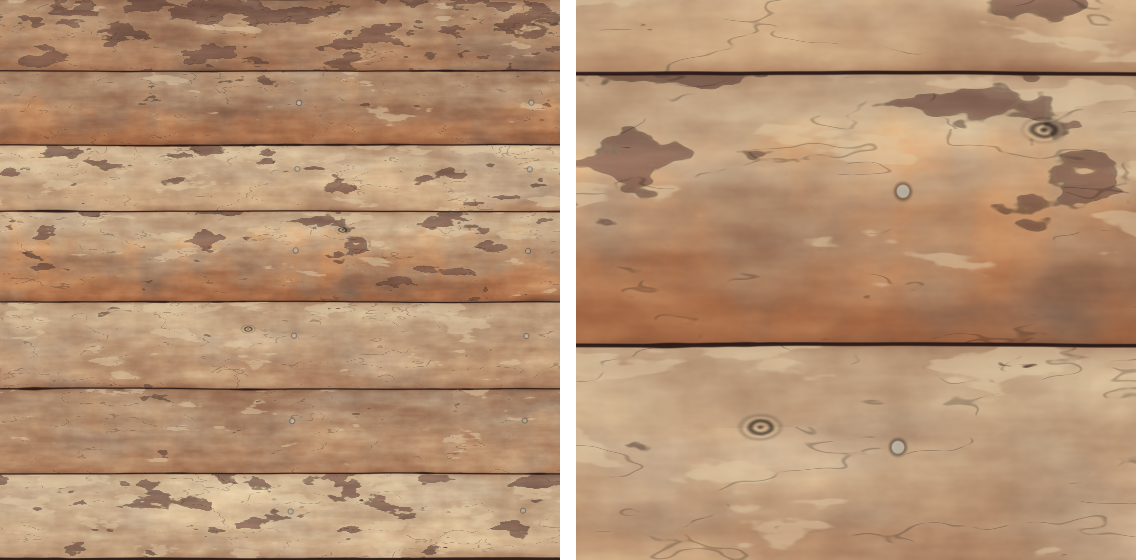
Left: the whole. Right: its middle third, enlarged.
A Shadertoy shader for this texture:

```glsl
// Seven weathered horizontal boards with peeling bark, rust stains, nails and knots.
// Layers of stretched gradient noise, periodic in x, set a tone that a colour ramp
// turns into wood; each board has its own lightness, shading, rust and bark cover.

#define UMBER vec3(0.20, 0.12, 0.11)
#define TAN vec3(0.60, 0.44, 0.335)
#define CREAM vec3(0.87, 0.78, 0.64)
#define BARK vec3(0.41, 0.28, 0.245)
#define NAIL_COLOR vec3(0.76, 0.73, 0.67)
#define GRAIN 0.085
#define CLOUDS 0.17
#define SEAM_WIDTH 0.0011
#define SEAM_WOBBLE 0.0022
#define NAIL_RADIUS 0.0038

// Board edges, measured from the top of the canvas.
const float EDGES[8] = float[8](-0.002, 0.127, 0.259, 0.378, 0.539, 0.694, 0.846, 0.997);

// Per board: lightness, top-to-bottom shading, rust, bark threshold.
const vec4 BOARDS[7] = vec4[7](
    vec4(0.67, 0.02, 0.35, 0.16), vec4(0.66, 0.16, 0.75, 0.62),
    vec4(0.85, 0.04, 0.25, 0.40), vec4(0.73, 0.30, 0.85, 0.40),
    vec4(0.77, 0.13, 0.25, 0.66), vec4(0.70, -0.03, 0.35, 0.68),
    vec4(0.88, 0.06, 0.15, 0.33));

vec2 gradientAt(vec2 cell) {
    vec3 q = fract(cell.xyx * vec3(0.1031, 0.1030, 0.0973));
    q += dot(q, q.yzx + 33.33);
    float angle = 6.2832 * fract((q.x + q.y) * q.z);
    return vec2(cos(angle), sin(angle));
}

// Gradient noise that wraps in x after a whole number of cells.
float noise(vec2 p, float period) {
    vec2 i = floor(p), f = p - i;
    vec2 u = f * f * f * (f * (f * 6.0 - 15.0) + 10.0);
    float x0 = mod(i.x, period), x1 = mod(i.x + 1.0, period);
    float a = dot(gradientAt(vec2(x0, i.y)), f);
    float b = dot(gradientAt(vec2(x1, i.y)), f - vec2(1, 0));
    float c = dot(gradientAt(vec2(x0, i.y + 1.0)), f - vec2(0, 1));
    float d = dot(gradientAt(vec2(x1, i.y + 1.0)), f - vec2(1, 1));
    return mix(mix(a, b, u.x), mix(c, d, u.x), u.y);
}

float fbm(vec2 p, vec2 freq, float seed) {
    float sum = 0.0, amp = 1.0;
    for (int i = 0; i < 4; i++) {
        sum += amp * noise(p * freq + vec2(0, seed), freq.x);
        freq *= 2.0;
        amp *= 0.55;
        seed += 17.3;
    }
    return sum;
}

vec3 woodRamp(float tone) {
    vec3 low = mix(UMBER, TAN, clamp(tone / 0.55, 0.0, 1.0));
    return mix(low, CREAM, clamp((tone - 0.55) / 0.45, 0.0, 1.15));
}

void mainImage(out vec4 fragColor, in vec2 fragCoord) {
    vec2 p = fragCoord / iResolution.xy;
    p.y = 1.0 - p.y;
    float soft = max(0.8 / iResolution.y, 0.0006);

    // Find the board, with slightly wavy edges
    float y = p.y + SEAM_WOBBLE * fbm(p, vec2(3, 9), 5.0);
    int row = 0;
    for (int i = 1; i < 7; i++) if (y > EDGES[i]) row = i;
    float r = float(row), seed = 41.0 * r;
    float top = y - EDGES[row], bottom = EDGES[row + 1] - y;
    float h = top / (top + bottom);
    vec4 board = BOARDS[row];

    // Knots bend the grain around them on two neighbouring boards
    float step4 = 4.0 - r;
    vec2 toKnot = vec2(p.x - 0.443 - 0.169 * step4, (h - 0.32 + 0.11 * step4) * (top + bottom));
    float knotDist = length(toKnot * vec2(0.75, 1.25));
    float hasKnot = step(3.0, r) * step(r, 4.0);
    vec2 g = p;
    g.y += hasKnot * 0.012 * sign(toKnot.y) * exp(-knotDist / 0.018);

    // Wood tone from broad clouds, streaks and fine mottling
    float clouds = fbm(g, vec2(4, 13), seed + 3.0);
    float streaks = fbm(g, vec2(5, 38), seed + 11.0);
    float mottle = fbm(p, vec2(26, 44), seed + 23.0);
    float stains = fbm(p, vec2(22, 5), 31.0);
    float tone = board.x + board.y * (0.5 - h) + CLOUDS * clouds
               + GRAIN * (1.3 * streaks + mottle) + 0.04 * stains;
    tone -= 0.17 * exp(-max(top, 0.0) / 0.006) + 0.16 * exp(-max(bottom, 0.0) / 0.008);
    vec3 color = woodRamp(tone);

    // Rust towards the lower side, grey weathering elsewhere
    float rust = board.z * smoothstep(0.2, 1.0, h + 0.6 * clouds + 0.4 * stains);
    color *= mix(vec3(1), vec3(1.08, 0.92, 0.78), rust);
    float grey = smoothstep(0.0, 0.6, fbm(p, vec2(5, 12), seed + 57.0));
    color = mix(color, vec3(dot(color, vec3(0.34))) * vec3(1.1, 1.0, 0.9), 0.3 * grey);

    // Pale flakes, then ragged bark remains with darker rims
    float flake = fbm(p, vec2(8, 32), seed + 71.0) + 0.2 * mottle + 0.25 * (0.5 - h);
    color = mix(color, CREAM, 0.48 * smoothstep(0.0, 0.12, flake - 1.12 + board.x));
    float bark = fbm(p, vec2(9, 24), seed + 83.0) + 0.25 * mottle + 0.2 * (0.45 - h) - board.w;
    color = mix(color, BARK * (1.0 + 0.3 * streaks), 0.66 * smoothstep(0.0, 0.09, bark));
    color *= 1.0 - 0.24 * smoothstep(0.05, 0.0, abs(bark - 0.03));

    // Hairline cracks and small dark chips
    float crack = abs(fbm(g, vec2(6, 20), seed + 97.0));
    color *= 1.0 - 0.2 * smoothstep(0.025, 0.0, crack) * smoothstep(0.0, 0.3, mottle + clouds);
    float chip = fbm(p, vec2(18, 70), seed + 101.0);
    color = mix(color, UMBER, 0.7 * smoothstep(0.8, 0.92, chip));

    // Knot rings
    float rings = 0.5 + 0.5 * cos(knotDist * 1300.0 + 2.0 * mottle);
    color *= 1.0 - hasKnot * 0.5 * rings * smoothstep(0.012, 0.004, knotDist);

    // Two nails on every board but the first
    for (int i = 0; i < 2; i++) {
        float x = 0.537 - 0.003 * r + 0.415 * float(i);
        float d = length(vec2(p.x - x, (h - 0.40 - 0.04 * sin(r * 2.4)) * (top + bottom)));
        float shown = step(0.5, r);
        color *= 1.0 - 0.35 * shown * smoothstep(NAIL_RADIUS + 0.003, NAIL_RADIUS, d);
        color = mix(color, NAIL_COLOR + 0.1 * mottle, 0.85 * shown * smoothstep(NAIL_RADIUS + soft, NAIL_RADIUS - soft, d));
    }

    // Dark seams of uneven width
    float width = SEAM_WIDTH + 0.003 * max(fbm(p, vec2(7, 6), 9.0) - 0.2, 0.0);
    color = mix(color, UMBER * 0.75, 0.93 * smoothstep(width + soft, width - soft, min(top, bottom)));
    fragColor = vec4(clamp(color, 0.0, 1.0), 1.0);
}
```
